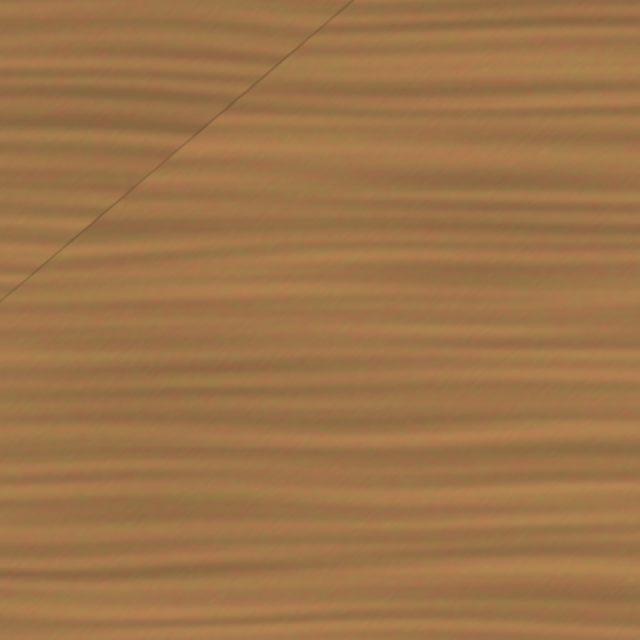
Reproduce this texture procedurally as a WebGL 1 fragment shader.

```glsl
precision highp float;
// Two planks of brown wood with soft horizontal grain, joined along a diagonal seam.

uniform vec2 u_resolution;

const float TAU = 6.2831853;
const vec3 DARK_WOOD = vec3(0.545, 0.405, 0.258);
const vec3 LIGHT_WOOD = vec3(0.695, 0.508, 0.318);
const vec3 RED_GREEN_TINT = vec3(0.022, -0.020, 0.008);

// Random unit gradient for a lattice cell
vec2 cellGradient(vec2 cell) {
  float angle = TAU * fract(sin(dot(cell, vec2(127.1, 311.7))) * 43758.55);
  return vec2(cos(angle), sin(angle));
}

// Gradient noise, roughly -0.7 to 0.7
float gradientNoise(vec2 p) {
  vec2 cell = floor(p);
  vec2 f = p - cell;
  vec2 blend = f * f * f * (f * (f * 6.0 - 15.0) + 10.0);
  vec2 right = vec2(1.0, 0.0);
  vec2 up = vec2(0.0, 1.0);
  float bottom = mix(dot(cellGradient(cell), f),
                     dot(cellGradient(cell + right), f - right), blend.x);
  float top = mix(dot(cellGradient(cell + up), f - up),
                  dot(cellGradient(cell + 1.0), f - 1.0), blend.x);
  return mix(bottom, top, blend.y);
}

vec2 rotate(vec2 p, float angle) {
  float c = cos(angle);
  float s = sin(angle);
  return vec2(c * p.x + s * p.y, c * p.y - s * p.x);
}

// Tone of one plank: uneven growth bands, 0 dark to 1 light
float plankTone(vec2 p, float bandCount, float tilt, float seed) {
  p.y -= tilt * p.x;
  p.y += 0.012 * gradientNoise(vec2(p.x * 2.3, p.y * 5.0) + seed);
  float drift = gradientNoise(vec2(p.x * 0.9, p.y * 9.0) + seed * 1.7);
  float bands = sin(TAU * (bandCount * p.y + 1.1 * drift));
  float broad = gradientNoise(vec2(p.x * 1.1, p.y * 13.0) + seed * 2.3);
  float medium = gradientNoise(vec2(p.x * 1.6, p.y * 37.0) + seed * 3.1);
  float fine = gradientNoise(vec2(p.x * 2.2, p.y * 74.0) + seed * 4.3);
  float strength = 0.22 + 0.16 * gradientNoise(vec2(p.x * 2.0, p.y * 11.0) - seed);
  return 0.5 + strength * bands + 0.38 * broad + 0.40 * medium + 0.20 * fine;
}

// Faint short strokes that slant up to the right
float slantedFibres(vec2 p) {
  vec2 q = rotate(p, 0.72);
  return gradientNoise(q * vec2(38.0, 150.0))
       + 0.6 * gradientNoise(q * vec2(80.0, 230.0) + 17.0);
}

// Sparse pale flecks
float flecks(vec2 p) {
  vec2 q = rotate(p, 0.6);
  return smoothstep(0.46, 0.66, gradientNoise(q * vec2(34.0, 70.0) + 51.0));
}

void main() {
  vec2 p = gl_FragCoord.xy / u_resolution.y;

  // Signed distance to the seam, positive in the upper left plank
  float seamDistance = (p.y - 0.528 - 0.855 * p.x) / length(vec2(1.0, 0.855));
  seamDistance += 0.002 * gradientNoise(vec2(p.x * 7.0, 3.5));
  float upperPlank = smoothstep(-0.002, 0.002, seamDistance);

  float lowerTone = plankTone(p, 23.0, 0.008, 11.3);
  float upperTone = plankTone(p, 26.0, -0.03, 37.9) - 0.04;
  float tone = mix(lowerTone, upperTone, upperPlank);

  // Broad light and fine surface texture
  tone += 0.12 * (0.5 - p.y) + 0.10 * gradientNoise(p * 2.5 + 8.0);
  tone += 0.09 * slantedFibres(p) + 0.12 * flecks(p);
  vec3 color = mix(DARK_WOOD, LIGHT_WOOD, clamp(tone, -0.05, 1.05));

  // Reddish and olive mottling
  float mottle = gradientNoise(p * vec2(35.0, 60.0) + 5.0)
               + 0.8 * gradientNoise(p * vec2(5.0, 42.0) + 29.0)
               + 0.5 * gradientNoise(rotate(p, 0.7) * 105.0);
  color += RED_GREEN_TINT * mottle;

  // Thin soft shadow in the joint
  float seam = 1.0 - smoothstep(0.0003, 0.0032, abs(seamDistance));
  color *= 1.0 - seam * (0.12 + 0.07 * gradientNoise(vec2(p.x * 11.0, 0.5)));

  gl_FragColor = vec4(color, 1.0);
}
```
